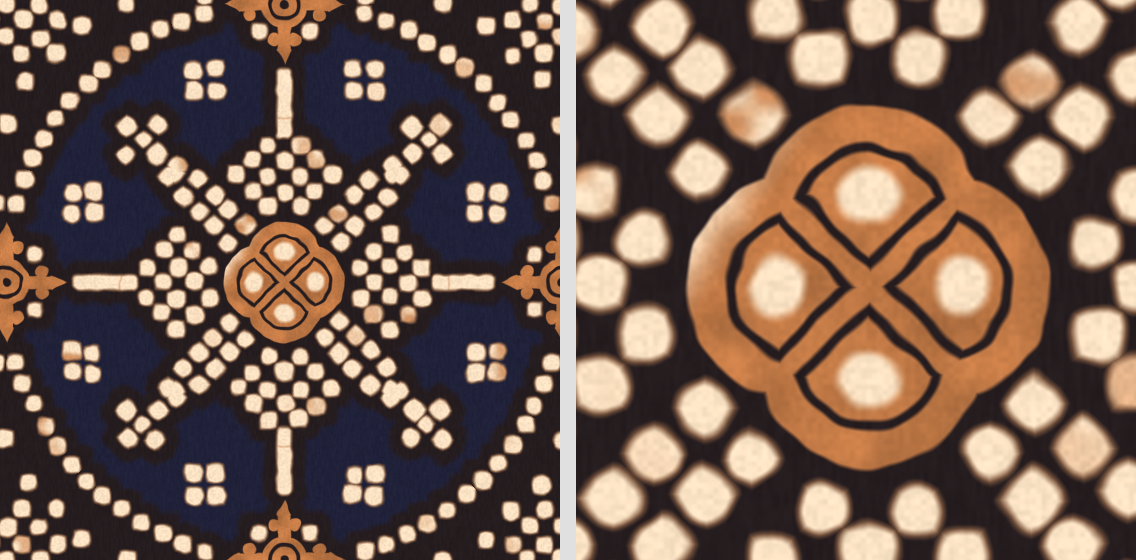
Left, the full canvas; right, a detail of the centre.
Write a Shadertoy shader that draws this pattern.

```glsl
// Batik cloth: a quatrefoil medallion, dotted diamonds and arms inside a ring of dots.
#define UNITS 768.0                  // cloth units across the canvas
#define HALF 381.0                   // half of one repeat
#define CENTRE vec2(390.0, 381.0)    // middle of the medallion
#define SPOT 13.0                    // usual spot radius
#define JITTER 5.0                   // spread of spot positions
#define RING 384.0                   // radius of the dotted ring
#define NAVY vec3(0.125, 0.130, 0.225)
#define DARK vec3(0.145, 0.110, 0.120)
#define CREAM vec3(0.985, 0.890, 0.770)
#define RUST vec3(0.750, 0.470, 0.270)
#define STAIN vec3(0.500, 0.350, 0.250)

float hash(vec2 p) {
    vec3 q = fract(p.xyx * 0.1031);
    q += dot(q, q.yzx + 33.33);
    return fract((q.x + q.y) * q.z);
}

float noise(vec2 p) {
    vec2 i = floor(p), f = fract(p), u = f * f * (3.0 - 2.0 * f);
    return mix(mix(hash(i), hash(i + vec2(1, 0)), u.x),
               mix(hash(i + vec2(0, 1)), hash(i + vec2(1, 1)), u.x), u.y);
}

// Merge a hand-placed spot into wax = (distance, random tint).
void spot(inout vec2 wax, vec2 p, vec2 c, float r, float seed) {
    vec2 key = c + seed * 37.0;
    vec2 h = vec2(hash(key), hash(key + 71.3));
    vec2 d = p - c - (h - 0.5) * JITTER;
    float dist = mix(length(d), max(abs(d.x), abs(d.y)) * 1.1, 0.35);
    dist -= r * (0.92 + 0.16 * hash(key + 19.7));
    if (dist < wax.x) wax = vec2(dist, hash(key + 43.1));
}

float box(vec2 p, vec2 size, float round) {
    vec2 d = abs(p) - size + round;
    return length(max(d, 0.0)) + min(max(d.x, d.y), 0.0) - round;
}

float fill(float d, float soft) { return smoothstep(soft, -soft, d); }

void mainImage(out vec4 fragColor, in vec2 fragCoord) {
    float soft = max(1.3, 0.8 * UNITS / iResolution.y);
    vec2 cloth = fragCoord / iResolution.y * UNITS;
    float blotch = noise(cloth * 0.055), fine = noise(cloth * 0.4);
    vec2 t = cloth - CENTRE + 3.0 * (vec2(noise(cloth * 0.09), noise(cloth * 0.09 + 40.0)) - 0.5);

    // Frames: repeat, corner, quadrant, diagonal and axis sector
    vec2 p = mod(t + HALF, 2.0 * HALF) - HALF;
    vec2 corner = mod(t, 2.0 * HALF) - HALF;
    float cornerId = dot(floor(t / (2.0 * HALF)), vec2(1, 2)) + 20.0;
    vec2 f = abs(p);
    float quad = dot(step(0.0, p), vec2(1, 2)) + 7.0;
    vec2 diag = vec2(f.x + f.y, f.x - f.y) * 0.7071;
    vec2 axis = f.x > f.y ? vec2(sign(p.x), 0.0) : vec2(0.0, sign(p.y));
    vec2 q = vec2(dot(p, axis), axis.x * p.y - axis.y * p.x);
    float sector = dot(axis, vec2(1, 2)) + 3.0;
    vec2 wax = vec2(1e3, 0.0);

    // Checkered diamonds on the axes
    for (int i = -2; i <= 2; i++)
        for (int j = -3; j <= 3; j++)
            if (abs(i) + abs(j) <= 3 && ((i + j) & 1) != 0)
                spot(wax, q, vec2(146.0 + 21.5 * float(i), 21.5 * float(j)), SPOT, sector);

    // Diagonal arms: paired spots, a heart, a five-spot flower
    for (int k = 0; k < 8; k++) {
        float side = float(k & 1) * 2.0 - 1.0;
        spot(wax, diag, vec2(92.0 + 30.0 * float(k / 2), 16.0 * side), SPOT, quad);
    }
    for (int k = 0; k < 4; k++) {
        float side = float(k & 1) * 2.0 - 1.0;
        spot(wax, diag, vec2(k < 2 ? 216.0 : 210.0, k < 2 ? 9.0 * side : 0.0), SPOT, quad);
        vec2 petal = (k < 2 ? vec2(28, 0) : vec2(0, 28)) * side;
        spot(wax, diag, vec2(276, 0) + petal, SPOT + 1.0, quad);
    }
    spot(wax, diag, vec2(276, 0), SPOT - 2.0, quad);

    // Dotted ring, open at the axes
    float stepAngle = 1.5708 / 19.0;
    float n = clamp(floor(atan(f.y, f.x) / stepAngle), 3.0, 15.0);
    float a = (n + 0.5) * stepAngle;
    spot(wax, f, RING * vec2(cos(a), sin(a)), SPOT, quad);

    // Corner lattice and loose spots
    for (int i = -3; i <= 3; i++)
        for (int j = -3; j <= 3; j++)
            if (((i + j) & 1) == 0 && (abs(i) + abs(j) <= 4 || abs(i) == abs(j)))
                spot(wax, corner, 23.0 * vec2(i, j), SPOT, cornerId);
    for (int k = 0; k < 2; k++) {
        vec2 c = k == 0 ? corner : corner.yx;
        spot(wax, c, vec2(105, 28) * (step(0.0, c) * 2.0 - 1.0), SPOT, cornerId + float(k));
        spot(wax, c, vec2(c.x < 0.0 ? -165.0 : 165.0, 0), SPOT, cornerId + float(k));
    }

    // Axis bars
    float bar = box(q - vec2(245, 0), vec2(44.0 + 6.0 * hash(vec2(sector, 5)), 11), 7.0);
    if (bar < wax.x) wax = vec2(bar, 0.0);

    // Pointed rust ornament at each edge midpoint
    vec2 o = abs(q - vec2(HALF, 0));
    float tip = max(o.x, o.y), wide = min(o.x, o.y), core = length(o);
    float ornament = min(max(wide - 9.0, tip - 60.0), abs(tip - 62.0) * 0.45 + wide * 0.9 - 9.0);
    ornament = min(ornament, min(length(vec2(tip - 48.0, wide - 14.0)) - 9.0, core - 32.0));
    float carving = min(abs(core - 20.0) - 2.5, core - 6.0);
    spot(wax, o, vec2(37), SPOT - 1.0, sector);

    // Dark dye around the wax, navy in the open bays
    float medallion = length(q - vec2(31, 0)) - 52.0;
    float halo = min(wax.x, min(ornament, medallion)) + 6.0 * (blotch - 0.5);
    vec3 col = mix(DARK, NAVY, smoothstep(13.0, 23.0, halo) * smoothstep(372.0, 358.0, length(p)));

    // Four-spot clusters in the bays
    for (int k = 0; k < 8; k++) {
        vec2 c = k < 4 ? vec2(110, 277) : vec2(277, 110);
        spot(wax, f, c + 14.5 * (vec2(k & 1, (k >> 1) & 1) * 2.0 - 1.0), SPOT + 0.5, quad);
    }

    // Rust parts, then cream wax with stained rims
    vec3 rust = RUST * (0.88 + 0.24 * blotch);
    col = mix(col, rust, fill(max(ornament, -carving), soft));
    float tint = smoothstep(0.86, 1.0, wax.y) * smoothstep(0.2, 0.8, blotch);
    vec3 cream = mix(CREAM, rust, 0.85 * tint);
    cream = mix(cream, RUST, 0.5 * fill(abs(q.x - 225.0) - 1.0, 2.0) * fill(bar, soft));
    col = mix(col, STAIN, fill(wax.x - 0.8, soft + 0.7));
    col = mix(col, cream, smoothstep(0.5, -3.8, wax.x));

    // Medallion: worn rim, four outlined petals, cream seeds
    float worn = smoothstep(58.0, 80.0, dot(p, vec2(-0.85, 0.53))) * (0.4 + 0.6 * blotch);
    col = mix(col, mix(rust, CREAM, worn), fill(medallion, soft));
    float petal = max(length(q - vec2(30, 0)) - 33.0, 7.0 - (q.x - abs(q.y)) * 0.7071);
    col = mix(col, DARK, fill(abs(petal) - 2.2, soft));
    float kernel = length((q - vec2(42, 0)) * vec2(1.0, 0.9)) - 13.0;
    col = mix(col, CREAM, smoothstep(2.5, -4.0, kernel));

    // Cloth grain
    col *= 0.96 + 0.08 * fine;
    col += 0.02 * (noise(cloth * vec2(0.5, 0.12)) - 0.5);
    fragColor = vec4(clamp(col, 0.0, 1.0), 1.0);
}
```
